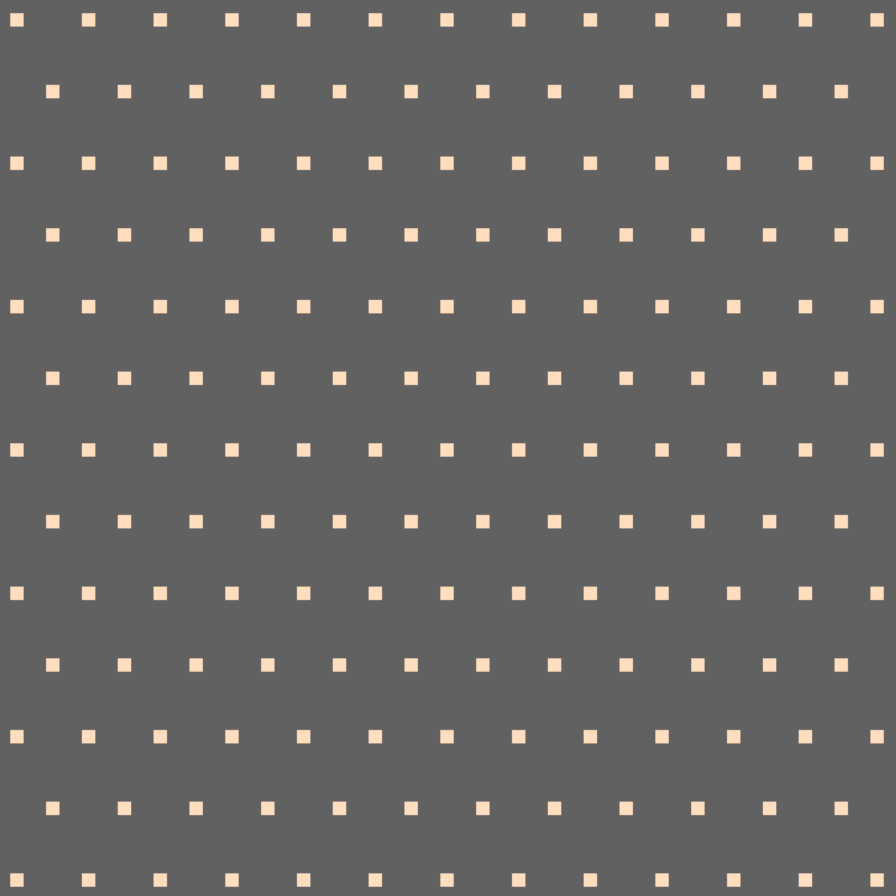
This pattern is drawn by a three.js fragment shader. Its source:

```glsl
#define PITCH 0.08
#define FIRST_CENTER vec2(0.0189, 0.0178)
#define SQUARE_SIZE 0.015
#define EDGE_SOFTNESS 0.001
#define GROUND_COLOR vec3(0.38, 0.38, 0.38)
#define SQUARE_COLOR vec3(1.0, 0.87, 0.75)

varying vec2 vUv;

// Offset from the nearest square center; odd rows shift by half a pitch
vec2 staggeredCell(vec2 p) {
  vec2 grid = (p - FIRST_CENTER) / PITCH + 0.5;
  float row = floor(grid.y);
  grid.x += 0.5 * mod(row, 2.0);
  return (fract(grid) - 0.5) * PITCH;
}

// Soft-edged coverage of a centered square
float squareMask(vec2 p, float size) {
  vec2 d = abs(p) - 0.5 * size;
  vec2 inside = 1.0 - smoothstep(-EDGE_SOFTNESS, EDGE_SOFTNESS, d);
  return inside.x * inside.y;
}

void main() {
  float mask = squareMask(staggeredCell(vUv), SQUARE_SIZE);
  gl_FragColor = vec4(mix(GROUND_COLOR, SQUARE_COLOR, mask), 1.0);
}
```
